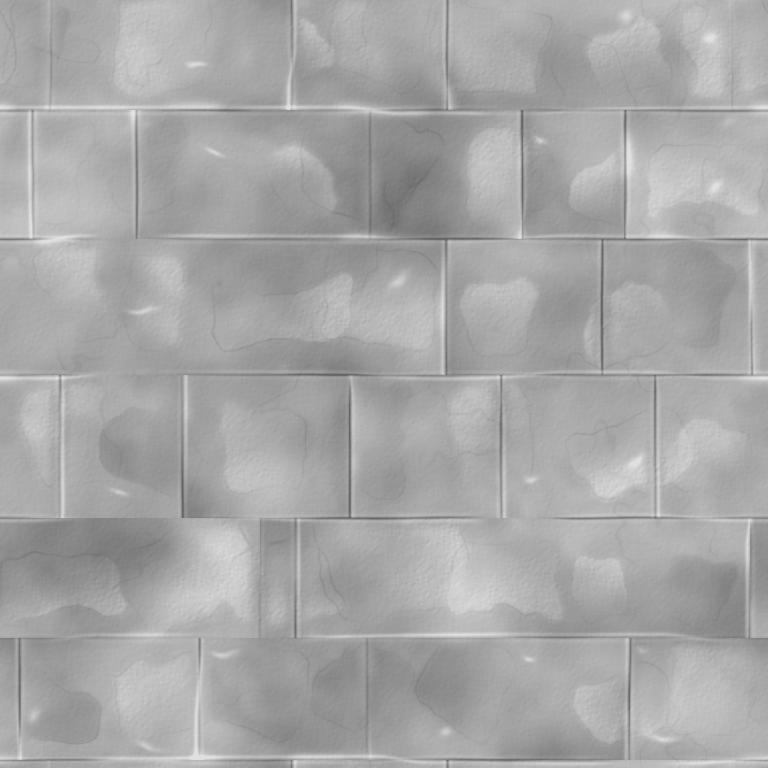
This texture is drawn by a Shadertoy shader. Its source:

```glsl
#define ROWS 6
#define SLOTS 5
#define ROW_BASE 0.0104
#define STONE_GREY 0.622
#define CLOUD_AMOUNT 0.38
#define PATCH_COLUMNS 7.0
#define PATCH_LIGHT 0.085
#define GRAIN_AMOUNT 0.060
#define CHIP_CELLS 9.0
#define CHIP_LIGHT 0.15
#define SEAM_WIDTH 0.0017

// Course edges from the bottom up, and the upright joints of each course
// (-1 is unused, adding 1 makes a joint faint)
const float courseEdge[ROWS + 1] = float[7](0.0, 0.159, 0.315, 0.501, 0.678, 0.846, 1.0);
const float joints[ROWS * SLOTS] = float[30](
    0.026, 0.260, 1.478, 0.820, -1.0,
    1.338, 0.385, 0.977, -1.0, -1.0,
    0.078, 0.237, 0.456, 0.652, 0.853,
    0.581, 0.784, 0.979, -1.0, -1.0,
    0.043, 0.178, 1.482, 0.680, 0.814,
    1.066, 0.380, 0.582, 1.954, -1.0);

float hash(vec2 p) {
    vec3 q = fract(p.xyx * 0.1031);
    q += dot(q, q.yzx + 33.33);
    return fract((q.x + q.y) * q.z);
}

// Value noise that tiles over the unit square
float noise(vec2 uv, float freq, float seed) {
    vec2 p = uv * freq, i = floor(p), f = fract(p);
    f = f * f * (3.0 - 2.0 * f);
    vec2 a = mod(i, freq) + seed, b = mod(i + 1.0, freq) + seed;
    return mix(mix(hash(a), hash(vec2(b.x, a.y)), f.x),
               mix(hash(vec2(a.x, b.y)), hash(b), f.x), f.y);
}

float fbm(vec2 uv, float freq, float seed) {
    float sum = 0.0, amp = 0.533;
    for (int i = 0; i < 4; i++) {
        sum += amp * noise(uv, freq, seed);
        freq *= 2.0;
        amp *= 0.5;
    }
    return sum;
}

vec2 rotate(vec2 p, float a) {
    return vec2(cos(a) * p.x + sin(a) * p.y, cos(a) * p.y - sin(a) * p.x);
}

float bell(float d, float width) {
    return exp(-d * d / (width * width));
}

// Dark groove with a pale lip that changes sides, and occasional broad smears
float seam(float d, vec2 uv, float seed) {
    float wear = smoothstep(0.15, 0.85, noise(uv, 11.0, seed));
    float side = mix(-1.0, 1.0, smoothstep(0.35, 0.65, noise(uv, 5.0, seed + 17.0)));
    float smear = smoothstep(0.60, 0.95, noise(uv, 15.0, seed + 31.0));
    float groove = 0.19 * bell(d, SEAM_WIDTH) * mix(0.15, 1.2, wear);
    float lip = 0.13 * bell(d - side * SEAM_WIDTH * 2.4, SEAM_WIDTH * 1.6) * mix(1.2, 0.4, wear);
    float farLip = 0.04 * bell(d + side * SEAM_WIDTH * 2.4, SEAM_WIDTH * 1.6);
    return lip + farLip - groove + 0.15 * smear * bell(d - side * 0.004, 0.008);
}

// Worn patches: x is signed lightness, y is the thin outline
vec2 wornPatches(vec2 uv, float middle, float halfHeight, float row) {
    vec2 result = vec2(0.0);
    vec2 warp = 0.06 * (vec2(fbm(uv, 11.0, 7.0), fbm(uv, 11.0, 57.0)) - 0.5);
    for (int k = -1; k <= 1; k++) {
        float cell = floor(uv.x * PATCH_COLUMNS) + float(k);
        vec2 id = vec2(mod(cell, PATCH_COLUMNS), row * 13.0 + 5.0);
        float h1 = hash(id), h2 = hash(id + 41.0), h3 = hash(id + 83.0);
        vec2 centre = vec2((cell + 0.25 + 0.5 * h1) / PATCH_COLUMNS, middle + 0.04 * (h2 - 0.5));
        vec2 size = vec2(mix(0.030, 0.088, h3), halfHeight * mix(0.40, 0.88, h2));
        vec2 p = rotate(uv - centre + warp, 0.9 * (h1 - 0.5));
        vec2 q = abs(p) - size + 0.022;
        float d = length(max(q, 0.0)) + min(max(q.x, q.y), 0.0) - 0.022;
        float fade = smoothstep(-0.8, 0.8, rotate(p / size, 6.283 * h3).x);
        float softness = mix(0.003, 0.016, h2);
        float fill = smoothstep(softness, -softness, d) * fade;
        result.x += fill * (h1 < 0.3 ? -0.7 : mix(0.5, 1.2, h1));
        result.y = max(result.y, bell(d, 0.0016) * mix(0.4, 1.0, h3));
    }
    return vec2(clamp(result.x, -0.8, 1.2), result.y);
}

// Small slanted bright chips
float chips(vec2 uv) {
    float light = 0.0;
    for (int n = 0; n < 9; n++) {
        vec2 cell = floor(uv * CHIP_CELLS) + vec2(n % 3 - 1, n / 3 - 1);
        vec2 id = mod(cell, CHIP_CELLS) + 17.0;
        float h1 = hash(id), h2 = hash(id + 29.0), h3 = hash(id + 61.0);
        vec2 p = uv - (cell + 0.2 + 0.6 * vec2(h2, h3)) / CHIP_CELLS;
        p = rotate(p, 1.5 * h3 - 0.4) + 0.010 * (noise(uv, 45.0, 3.0) - 0.5);
        vec2 size = vec2(mix(0.007, 0.020, h2), mix(0.003, 0.008, h3));
        light += step(h1, 0.32) * exp(-dot(p / size, p / size));
    }
    return light;
}

void mainImage(out vec4 fragColor, in vec2 fragCoord) {
    vec2 uv = fragCoord / iResolution.xy;
    float y = fract(uv.y - ROW_BASE);
    int row = 0;
    for (int i = 1; i < ROWS; i++) row += int(y >= courseEdge[i]);
    float low = courseEdge[row], high = courseEdge[row + 1];

    // Level seams, broken in places
    bool nearLow = y - low < high - y;
    float edgeId = float(nearLow ? row : (row + 1) % ROWS);
    float dy = nearLow ? y - low : y - high;
    float bend = 0.0016 * (noise(uv, 12.0, 5.0) - 0.5);
    float present = smoothstep(0.08, 0.35, noise(uv, 6.0, 23.0 + edgeId));
    float relief = present * seam(dy + bend, uv, 11.0);

    // Upright seams and the stone number
    float edge = abs(dy), stone = 0.0, count = 0.0;
    for (int i = 0; i < SLOTS; i++) {
        float joint = joints[row * SLOTS + i];
        if (joint < 0.0) continue;
        float strength = joint > 1.0 ? 0.3 : 1.0;
        joint = fract(joint);
        float dx = fract(uv.x - joint + 0.5) - 0.5;
        relief += strength * seam(dx + bend, uv, 90.0);
        edge = min(edge, abs(dx));
        stone += step(joint, uv.x);
        count += 1.0;
    }
    float stoneHash = hash(vec2(mod(stone, count) + 2.0, float(row) * 7.0 + 1.0));

    // Cloudy faces, different on each stone and darker towards the edges
    vec2 shifted = uv + 0.25 * stoneHash + 0.04 * noise(uv, 8.0, 44.0);
    float cloud = fbm(shifted, 7.0, 2.0) - 0.5;
    float tone = STONE_GREY + CLOUD_AMOUNT * cloud + 0.035 * (stoneHash - 0.5);
    tone -= 0.02 * exp(-edge / 0.016);

    float middle = uv.y + 0.5 * (low + high) - y;
    vec2 worn = wornPatches(uv, middle, 0.5 * (high - low), float(row));
    float inside = smoothstep(0.003, 0.020, edge);
    tone += inside * (PATCH_LIGHT * worn.x - 0.065 * worn.y * noise(uv, 25.0, 8.0));

    // Fine pits on a diagonal lattice, and hairline veins
    vec2 diagonal = vec2(uv.x + uv.y, uv.y - uv.x);
    float pits = noise(diagonal, 190.0, 1.0) - noise(diagonal + vec2(0.0, 0.003), 190.0, 1.0);
    tone += GRAIN_AMOUNT * pits * mix(0.45, 1.0, clamp(worn.x, 0.0, 1.0));
    float vein = bell(fbm(uv, 7.0, 130.0) - 0.5, 0.008);
    tone -= 0.03 * vein * smoothstep(0.5, 0.8, noise(uv, 10.0, 77.0));

    tone += relief + CHIP_LIGHT * inside * chips(uv);
    fragColor = vec4(vec3(clamp(tone, 0.40, 0.88)), 1.0);
}
```
